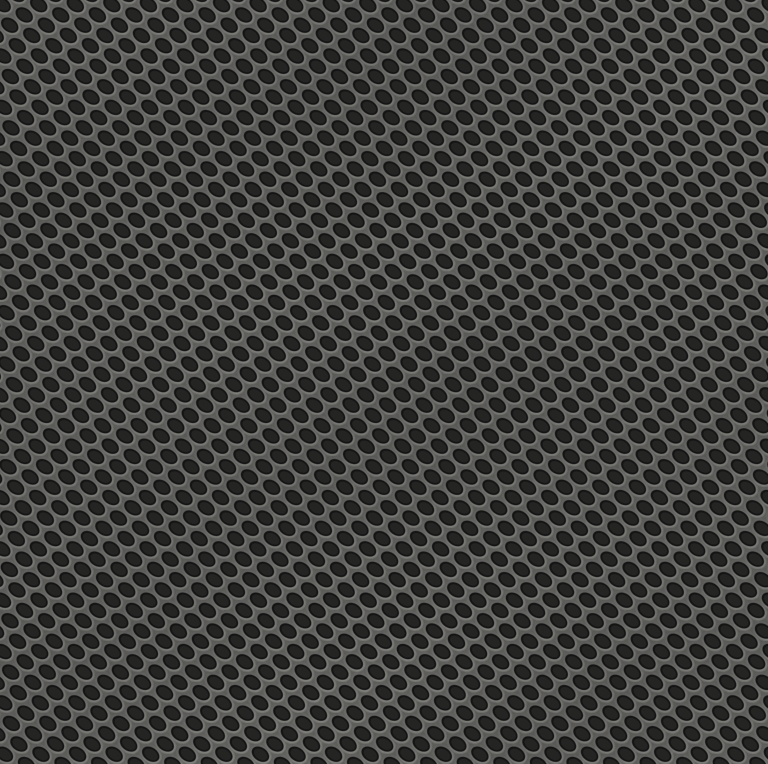
This texture is drawn by a WebGL 1 fragment shader. Its source:

```glsl
precision highp float;
// Perforated dark metal: tilted oval holes on a sheared lattice of rows.
// The nearest hole gives an ellipse distance that shades floor, wall and lip;
// gradient noise adds faint grain and broad uneven light.

uniform vec2 u_resolution;

// Lattice, in units of the canvas width
const float COLUMNS = 21.0;           // holes along one horizontal row
const float PERIOD = 1.0 / COLUMNS;
const float ROW_HEIGHT = 0.01337;
const float ROW_SHIFT = 0.6036;       // sideways step per row, in periods
const vec2 ANCHOR = vec2(0.4661, 0.5074);

// Hole shape
const float TILT = -0.60;
const vec2 HOLE_RADII = vec2(0.01235, 0.0087);
const vec2 FLOOR_RADII = vec2(0.0097, 0.0064);
const vec2 FLOOR_OFFSET = vec2(0.0003, -0.0002);
const float SOFTNESS = 0.0009;

// Colours
const vec3 FLOOR_COLOR = vec3(0.140, 0.140, 0.139);
const vec3 WALL_COLOR = vec3(0.077, 0.077, 0.076);
const vec3 PLATE_COLOR = vec3(0.355, 0.354, 0.344);
const vec3 LIP_COLOR = vec3(0.425, 0.424, 0.414);

// Light and wear
const vec2 LIGHT_DIR = vec2(0.45, -0.89);
const float LIP_RELIEF = 0.13;
const float GRAIN_SCALE = 190.0;
const float GRAIN_AMOUNT = 0.07;
const float SHADE_SCALE = 3.0;
const float SHADE_AMOUNT = 0.08;

vec2 hashGradient(vec2 cell) {
  vec2 h = vec2(dot(cell, vec2(127.1, 311.7)), dot(cell, vec2(269.5, 183.3)));
  return fract(sin(h) * 43758.5) * 2.0 - 1.0;
}

float gradientNoise(vec2 p) {
  vec2 i = floor(p);
  vec2 f = p - i;
  vec2 w = f * f * f * (f * (f * 6.0 - 15.0) + 10.0);
  float a = dot(hashGradient(i), f);
  float b = dot(hashGradient(i + vec2(1.0, 0.0)), f - vec2(1.0, 0.0));
  float c = dot(hashGradient(i + vec2(0.0, 1.0)), f - vec2(0.0, 1.0));
  float d = dot(hashGradient(i + vec2(1.0, 1.0)), f - vec2(1.0, 1.0));
  return mix(mix(a, b, w.x), mix(c, d, w.x), w.y);
}

vec2 rotate(vec2 p, float angle) {
  float c = cos(angle);
  float s = sin(angle);
  return vec2(c * p.x + s * p.y, c * p.y - s * p.x);
}

// Approximate signed distance to an axis-aligned ellipse
float ellipseDistance(vec2 p, vec2 radii) {
  float k = length(p / radii);
  return k * (k - 1.0) / max(length(p / (radii * radii)), 0.001);
}

// Offset from the closest hole centre, measured in hole radii
vec2 nearestHole(vec2 p) {
  vec2 best = vec2(1.0);
  float bestDistance = 1000.0;
  float baseRow = floor(p.y / ROW_HEIGHT + 0.5);
  for (int j = -2; j <= 2; j++) {
    float row = baseRow + float(j);
    float x = p.x / PERIOD + row * ROW_SHIFT;
    vec2 offset = vec2((fract(x + 0.5) - 0.5) * PERIOD, p.y - row * ROW_HEIGHT);
    float k = length(rotate(offset, TILT) / HOLE_RADII);
    if (k < bestDistance) {
      bestDistance = k;
      best = offset;
    }
  }
  return best;
}

void main() {
  vec2 p = gl_FragCoord.xy / u_resolution.x;
  float edge = max(SOFTNESS, 0.8 / u_resolution.x);

  vec2 offset = nearestHole(p - ANCHOR);
  float holeDist = ellipseDistance(rotate(offset, TILT), HOLE_RADII);
  float floorDist = ellipseDistance(rotate(offset - FLOOR_OFFSET, TILT), FLOOR_RADII);

  // Plate with a raised, lit lip around each hole
  float lip = 1.0 - smoothstep(0.0012, 0.0045, holeDist);
  float facing = dot(normalize(offset + vec2(0.00001)), LIGHT_DIR);
  vec3 metal = mix(PLATE_COLOR, LIP_COLOR, lip);
  metal *= 1.0 + LIP_RELIEF * facing * lip;
  metal *= 1.0 + GRAIN_AMOUNT * gradientNoise(p * GRAIN_SCALE);

  // Broad uneven light, stretched along the diagonal
  vec2 sweep = rotate(p, 0.5) * vec2(0.6, 1.4) * SHADE_SCALE;
  metal *= 1.0 + SHADE_AMOUNT * gradientNoise(sweep);

  // Dark wall around a slightly lighter floor
  float floorMask = 1.0 - smoothstep(-edge, edge, floorDist);
  vec3 hole = mix(WALL_COLOR, FLOOR_COLOR, floorMask);

  vec3 color = mix(hole, metal, smoothstep(-edge, edge, holeDist));
  gl_FragColor = vec4(color, 1.0);
}
```
